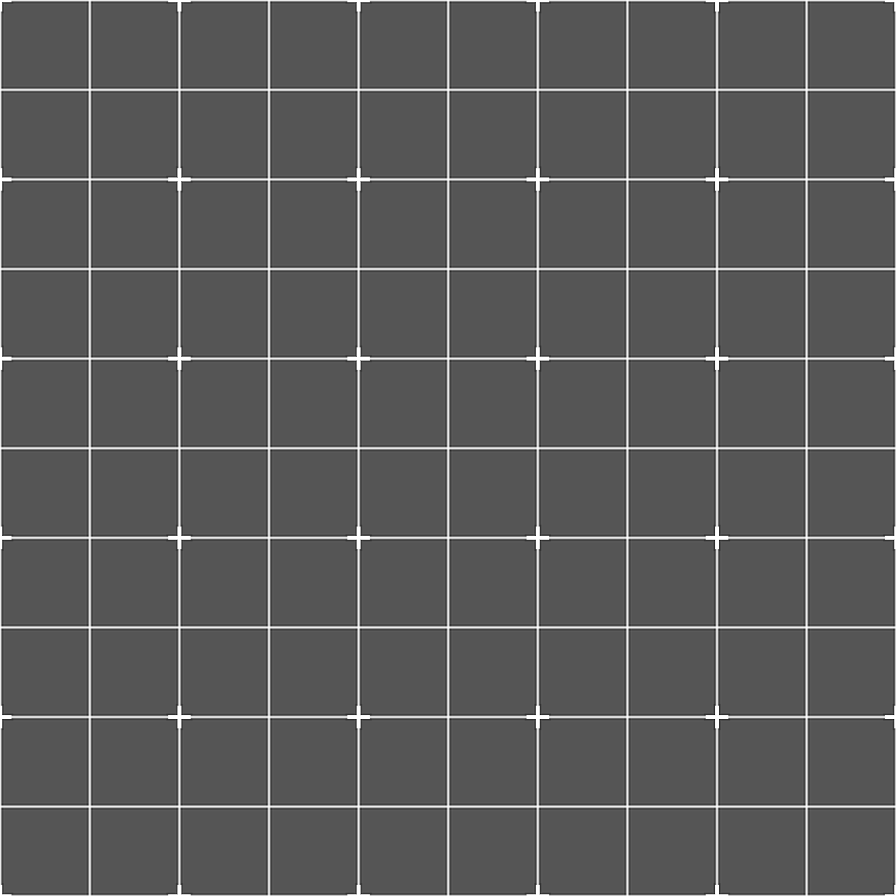
A Shadertoy shader for this pattern:

```glsl
// Dark grey drafting grid of thin white lines with small plus marks at every second crossing.

const float PI = 3.14159;
const float CELLS = 10.0;          // grid squares across and down
const float MARKS = 5.0;           // plus marks across and down
const float LINE_WIDTH = 0.00195;  // width of a grid line
const float LINE_STRENGTH = 0.92;  // peak opacity of a grid line
const float ARM_HALF = 0.0022;     // half thickness of a plus arm
const float ARM_REACH = 0.0126;    // length of a plus arm from its centre
const float RIM = 0.002;           // width of the dark rim round a plus
const vec2 SHIFT = vec2(0.00025, -0.00025);
const vec3 GROUND = vec3(0.333);
const vec3 RIM_COLOR = vec3(0.275);
const vec3 INK = vec3(1.0);

// Signed offset to the nearest of `count` evenly spaced positions, wrapping at the edges
vec2 nearestOffset(vec2 uv, float count) {
    return (fract(uv * count + 0.5) - 0.5) / count;
}

float sinc(float x) {
    float angle = PI * max(abs(x), 0.001);
    return sin(angle) / angle;
}

// Windowed sinc line section: bright core with a dark rim that fades out
float lineProfile(float d, float width) {
    float x = abs(d) / width;
    return x < 3.0 ? sinc(x) * sinc(x / 3.0) : 0.0;
}

// Both line directions, joined so that crossings stay bright
float gridInk(vec2 d, float width, float strength) {
    float across = strength * lineProfile(d.x, width);
    float down = strength * lineProfile(d.y, width);
    return 1.0 - (1.0 - across) * (1.0 - down);
}

// Share of a pixel-sized box at offset d that lies within a rectangle
float boxCoverage(vec2 d, vec2 halfSize, vec2 pixel) {
    vec2 low = max(d - 0.5 * pixel, -halfSize);
    vec2 high = min(d + 0.5 * pixel, halfSize);
    vec2 share = clamp((high - low) / pixel, 0.0, 1.0);
    return share.x * share.y;
}

float plusCoverage(vec2 d, float reach, float halfWidth, vec2 pixel) {
    return max(boxCoverage(d, vec2(reach, halfWidth), pixel),
               boxCoverage(d, vec2(halfWidth, reach), pixel));
}

void mainImage(out vec4 fragColor, in vec2 fragCoord) {
    vec2 pixel = 1.0 / iResolution.xy;
    vec2 uv = fragCoord * pixel - SHIFT;
    vec2 toLine = nearestOffset(uv, CELLS);
    vec2 toMark = nearestOffset(uv, MARKS);

    // Ground, darkened round the plus marks
    float rim = plusCoverage(toMark, ARM_REACH + RIM, ARM_HALF + RIM, pixel);
    vec3 color = mix(GROUND, RIM_COLOR, rim);

    // Grid lines, then plus marks on top
    color += (INK - color) * gridInk(toLine, LINE_WIDTH, LINE_STRENGTH);
    color = mix(color, INK, plusCoverage(toMark, ARM_REACH, ARM_HALF, pixel));
    fragColor = vec4(clamp(color, 0.0, 1.0), 1.0);
}
```
